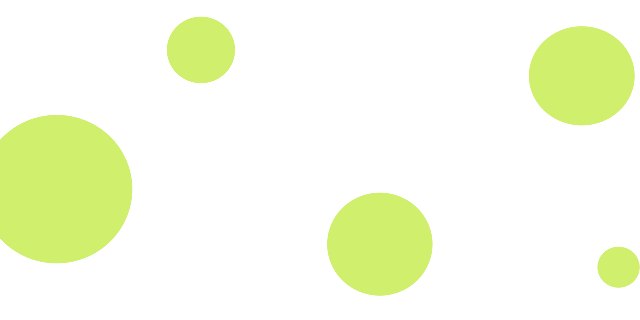
Give the GLSL for this background, as a Shadertoy shader.

```glsl
// Flat lime discs scattered in two drifting rows on a plain white ground.

const vec3 GROUND = vec3(1.0);
const vec3 LIME = vec3(0.815, 0.937, 0.428);
const float EDGE_PIXELS = 0.8;

// Each row: centre x, centre y, half height (canvas heights), width / height.
// LOW row shrinks and sinks to the right, HIGH row grows to the right.
const int LOW_COUNT = 3;
const vec4 LOW_START = vec4(0.177, 0.409, 0.232, 1.020);
const vec4 LOW_STEP = vec4(1.142, -0.222, -0.058, 0.000);
const vec4 LOW_BEND = vec4(-0.132, 0.050, -0.013, 0.003);

const int HIGH_COUNT = 2;
const vec4 HIGH_START = vec4(0.628, 0.844, 0.104, 1.025);
const vec4 HIGH_STEP = vec4(1.190, -0.081, 0.051, 0.042);
const vec4 HIGH_BEND = vec4(0.0);

// Approximate signed distance to an upright ellipse
float ellipseDistance(vec2 p, vec2 radii) {
    return (length(p / radii) - 1.0) * min(radii.x, radii.y);
}

// Distance to the nearest disc of a row laid along a quadratic curve
float rowDistance(vec2 p, int count, vec4 start, vec4 stride, vec4 bend) {
    float nearest = 1e5;
    for (int i = 0; i < count; i++) {
        float t = float(i);
        vec4 disc = start + t * (stride + t * bend);
        vec2 radii = disc.z * vec2(disc.w, 1.0);
        nearest = min(nearest, ellipseDistance(p - disc.xy, radii));
    }
    return nearest;
}

void mainImage(out vec4 fragColor, in vec2 fragCoord) {
    vec2 p = fragCoord / iResolution.y;
    float low = rowDistance(p, LOW_COUNT, LOW_START, LOW_STEP, LOW_BEND);
    float high = rowDistance(p, HIGH_COUNT, HIGH_START, HIGH_STEP, HIGH_BEND);

    // Smooth edge about one pixel wide
    float halfEdge = 0.5 * EDGE_PIXELS / iResolution.y;
    float cover = 1.0 - smoothstep(-halfEdge, halfEdge, min(low, high));
    fragColor = vec4(mix(GROUND, LIME, cover), 1.0);
}
```
